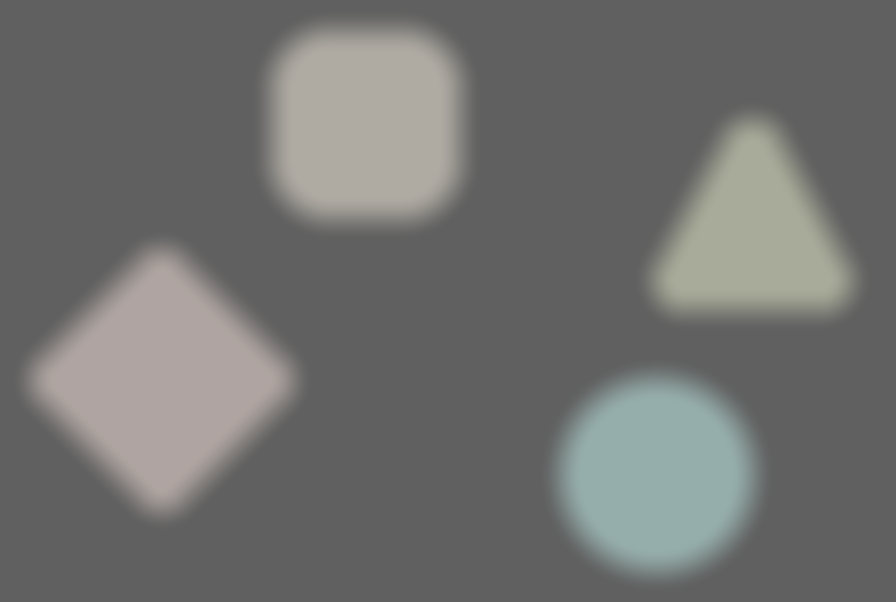
A Shadertoy shader for this background:

```glsl
const vec3 BACKGROUND = vec3(0.376, 0.376, 0.376);
const vec3 SAND = vec3(0.685, 0.668, 0.637);
const vec3 ROSE = vec3(0.685, 0.645, 0.630);
const vec3 SAGE = vec3(0.660, 0.670, 0.600);
const vec3 TEAL = vec3(0.585, 0.680, 0.670);

// Lengths are in canvas heights; x is measured from the centre line
const float BLUR = 0.037;

const vec2 SQUARE_CENTER = vec2(-0.136, 0.793);
const float SQUARE_HALF = 0.156;
const float SQUARE_ROUND = 0.098;

const vec2 DIAMOND_CENTER = vec2(-0.475, 0.368);
const float DIAMOND_HALF = 0.166;
const float DIAMOND_ROUND = 0.048;

const vec2 TRIANGLE_APEX = vec2(0.506, 0.748);
const vec2 TRIANGLE_SIZE = vec2(0.1124, 0.213); // half base, height
const float TRIANGLE_ROUND = 0.050;

const vec2 CIRCLE_CENTER = vec2(0.347, 0.211);
const float CIRCLE_RADIUS = 0.160;

float roundedSquare(vec2 p, float halfSide, float radius) {
    vec2 q = abs(p) - halfSide + radius;
    return length(max(q, 0.0)) + min(max(q.x, q.y), 0.0) - radius;
}

// Apex at the origin, base below it
float roundedTriangle(vec2 p, vec2 size, float radius) {
    p = vec2(abs(p.x), -p.y);
    vec2 side = p - size * clamp(dot(p, size) / dot(size, size), 0.0, 1.0);
    vec2 base = p - vec2(clamp(p.x, 0.0, size.x), size.y);
    float edge = sqrt(min(dot(side, side), dot(base, base)));
    float outside = max(p.x * size.y - p.y * size.x, p.y - size.y);
    return edge * (outside > 0.0 ? 1.0 : -1.0) - radius;
}

vec2 rotate45(vec2 p) {
    return vec2(p.x + p.y, p.y - p.x) * sqrt(0.5);
}

vec3 paint(vec3 under, vec3 color, float dist) {
    return mix(under, color, 1.0 - smoothstep(-BLUR, BLUR, dist));
}

void mainImage(out vec4 fragColor, in vec2 fragCoord) {
    vec2 p = fragCoord / iResolution.y;
    p.x -= 0.5 * iResolution.x / iResolution.y;

    // Soft shapes over a flat ground
    float square = roundedSquare(p - SQUARE_CENTER, SQUARE_HALF, SQUARE_ROUND);
    float diamond = roundedSquare(rotate45(p - DIAMOND_CENTER), DIAMOND_HALF, DIAMOND_ROUND);
    float triangle = roundedTriangle(p - TRIANGLE_APEX, TRIANGLE_SIZE, TRIANGLE_ROUND);
    float circle = length(p - CIRCLE_CENTER) - CIRCLE_RADIUS;

    vec3 color = BACKGROUND;
    color = paint(color, SAND, square);
    color = paint(color, ROSE, diamond);
    color = paint(color, SAGE, triangle);
    color = paint(color, TEAL, circle);

    fragColor = vec4(color, 1.0);
}
```
